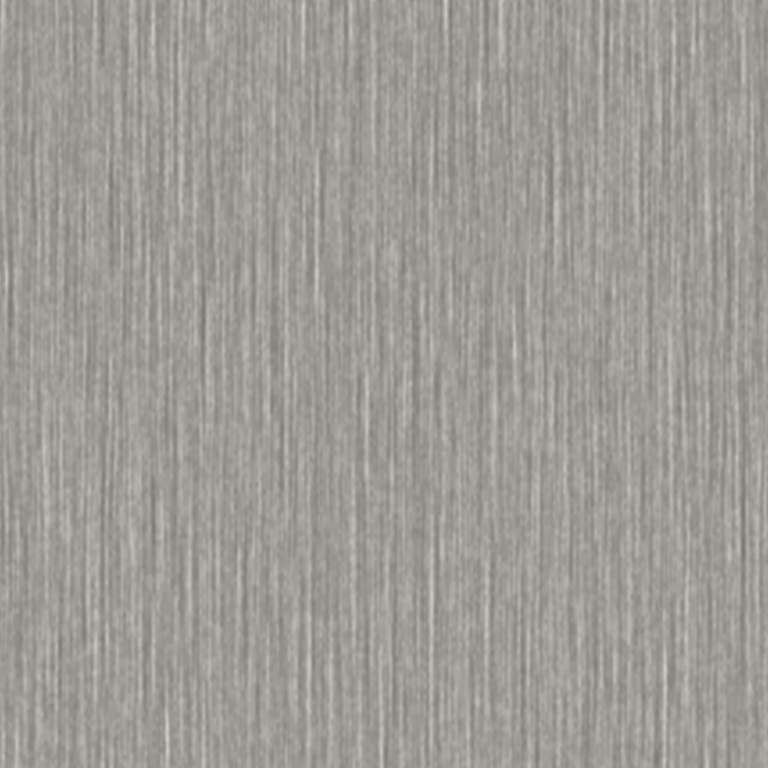
A three.js fragment shader for this texture:

```glsl
varying vec2 vUv;

float hash(vec2 cell) {
  vec3 p = fract(vec3(cell.xyx) * 0.1031);
  p += dot(p, p.yzx + 33.33);
  return fract((p.x + p.y) * p.z);
}

// Random values from -0.5 to 0.5 along one column, shifted so that ends do not line up
float column(float id, float y) {
  y += 17.0 * hash(vec2(id, 71.0));
  float row = floor(y);
  float blend = smoothstep(0.0, 1.0, y - row);
  return mix(hash(vec2(id, row)), hash(vec2(id, row + 1.0)), blend) - 0.5;
}

// Smooth value noise made of columns
float grain(vec2 p) {
  float id = floor(p.x);
  float blend = smoothstep(0.0, 1.0, p.x - id);
  return mix(column(id, p.y), column(id + 1.0, p.y), blend);
}

// Gradient noise across the columns: evenly spaced light and dark lines, no broad patches
float fibres(vec2 p) {
  float id = floor(p.x);
  float x = p.x - id;
  float rising = 2.0 * column(id, p.y) * x;
  float falling = 2.0 * column(id + 1.0, p.y) * (x - 1.0);
  return mix(rising, falling, smoothstep(0.0, 1.0, x));
}

void main() {
  // Slight sideways drift of the fibres
  vec2 uv = vUv;
  uv.x += 0.002 * grain(uv * vec2(24.0, 12.0) + 40.0);

  // Long fibres, from wide to thin
  float tone = 0.02 * grain(uv * vec2(40.0, 5.0) + 300.0);
  tone += 0.21 * fibres(uv * vec2(108.0, 7.0) + 100.0);
  tone += 0.18 * fibres(uv * vec2(168.0, 10.0) + 700.0);

  // Short flecks and fine grain
  tone += 0.055 * grain(uv * vec2(180.0, 50.0) + 900.0);
  tone += 0.075 * grain(uv * vec2(215.0, 140.0) + 1300.0);

  // Light fibres stand out a little more than dark ones
  tone += 1.2 * tone * tone;

  vec3 warmGrey = vec3(0.620, 0.609, 0.589);
  gl_FragColor = vec4(warmGrey + tone, 1.0);
}
```
